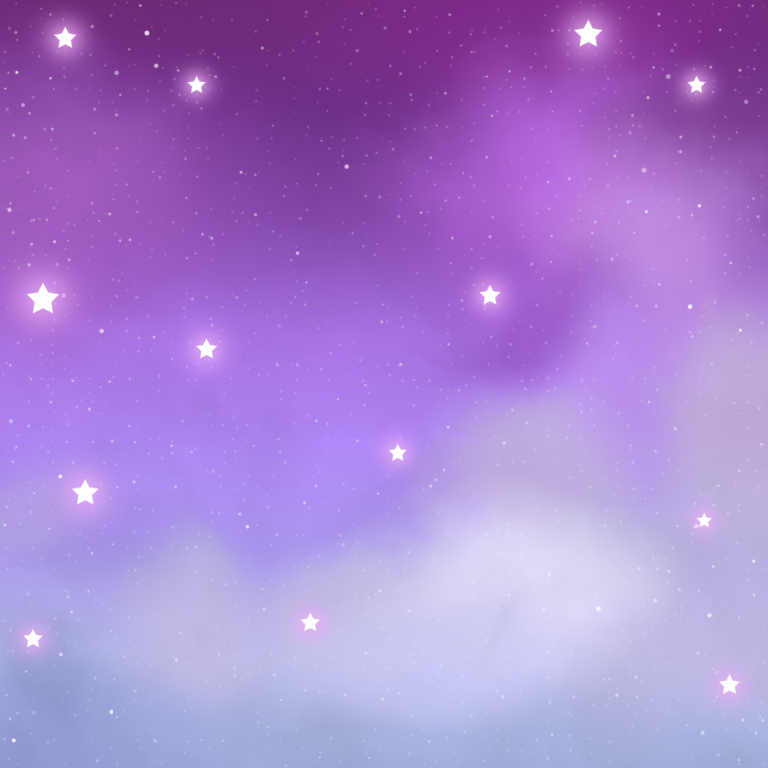
Reproduce this background procedurally as a Shadertoy shader.

```glsl
// Dreamy violet night sky: a vertical gradient carries soft coloured haze and
// billowing pale clouds (noise-warped ellipses), then hashed layers of fine
// star dust, and a few five-pointed stars with pink halos.

const int HAZES = 8, CLOUDS = 8, STARS = 13, STOPS = 8;
const float HAZE_WARP = 0.16, CLOUD_WARP = 0.10, GRAIN = 0.10;
const float STAR_INNER = 0.52, HALO_SIZE = 1.75, HALO_STRENGTH = 0.72;
const vec3 WHITE = vec3(1.0), HALO_COLOR = vec3(0.93, 0.68, 0.97);

// Sky colours, evenly spaced from bottom to top
const vec3 SKY[STOPS] = vec3[](
    vec3(0.62, 0.67, 0.84), vec3(0.71, 0.72, 0.89), vec3(0.65, 0.58, 0.91),
    vec3(0.68, 0.52, 0.95), vec3(0.65, 0.44, 0.88), vec3(0.51, 0.28, 0.66),
    vec3(0.43, 0.19, 0.53), vec3(0.43, 0.16, 0.47));

// Shapes: centre xy, radii zw. Tints: colour rgb, opacity a
const vec4 HAZE_SHAPE[HAZES] = vec4[](
    vec4(0.08, 0.74, 0.24, 0.19), vec4(0.72, 0.98, 0.34, 0.14),
    vec4(0.72, 0.77, 0.19, 0.18), vec4(0.93, 0.82, 0.15, 0.09),
    vec4(0.86, 0.66, 0.17, 0.15), vec4(0.69, 0.57, 0.14, 0.08),
    vec4(0.80, 0.49, 0.11, 0.11), vec4(0.03, 0.04, 0.30, 0.16));
const vec4 HAZE_TINT[HAZES] = vec4[](
    vec4(0.64, 0.37, 0.76, 0.85), vec4(0.52, 0.18, 0.57, 0.75),
    vec4(0.71, 0.40, 0.86, 0.95), vec4(0.49, 0.25, 0.57, 0.75),
    vec4(0.77, 0.57, 0.89, 0.85), vec4(0.58, 0.33, 0.76, 0.70),
    vec4(0.73, 0.57, 0.92, 0.80), vec4(0.55, 0.59, 0.82, 0.75));
const vec4 CLOUD_SHAPE[CLOUDS] = vec4[](
    vec4(1.00, 0.46, 0.15, 0.18), vec4(0.70, 0.38, 0.14, 0.13),
    vec4(0.92, 0.25, 0.26, 0.17), vec4(0.02, 0.34, 0.08, 0.07),
    vec4(0.27, 0.19, 0.12, 0.11), vec4(0.47, 0.21, 0.13, 0.09),
    vec4(0.68, 0.23, 0.19, 0.12), vec4(0.58, 0.14, 0.20, 0.08));
const vec4 CLOUD_TINT[CLOUDS] = vec4[](
    vec4(0.76, 0.69, 0.85, 0.88), vec4(0.74, 0.68, 0.86, 0.92),
    vec4(0.74, 0.71, 0.87, 0.80), vec4(0.70, 0.64, 0.87, 0.65),
    vec4(0.74, 0.72, 0.88, 0.85), vec4(0.76, 0.74, 0.88, 0.75),
    vec4(0.87, 0.85, 0.96, 0.95), vec4(0.79, 0.79, 0.96, 0.70));

// Large stars: centre xy, outer radius z
const vec3 STAR[STARS] = vec3[](
    vec3(0.085, 0.950, 0.015), vec3(0.256, 0.889, 0.012), vec3(0.766, 0.955, 0.019),
    vec3(0.907, 0.889, 0.012), vec3(0.056, 0.610, 0.022), vec3(0.269, 0.545, 0.014),
    vec3(0.638, 0.615, 0.014), vec3(0.518, 0.410, 0.012), vec3(0.111, 0.358, 0.018),
    vec3(0.917, 0.322, 0.010), vec3(0.043, 0.168, 0.013), vec3(0.404, 0.189, 0.013),
    vec3(0.950, 0.108, 0.014));

float hash(vec2 p) {
    vec3 q = fract(vec3(p.xyx) * 0.1031);
    q += dot(q, q.yzx + 33.33);
    return fract((q.x + q.y) * q.z);
}

float noise(vec2 p) {
    vec2 i = floor(p), f = fract(p);
    f = f * f * (3.0 - 2.0 * f);
    return mix(mix(hash(i), hash(i + vec2(1, 0)), f.x),
               mix(hash(i + vec2(0, 1)), hash(i + vec2(1, 1)), f.x), f.y);
}

float fbm(vec2 p) {
    float sum = 0.0, amp = 0.5;
    for (int i = 0; i < 5; i++, amp *= 0.5) {
        sum += amp * noise(p);
        p = mat2(1.6, 1.2, -1.2, 1.6) * p + 7.3;
    }
    return sum;
}

// Signed distance to an upright five-pointed star
float starDistance(vec2 p, float r) {
    const vec2 k = vec2(0.80902, -0.58779);
    p.x = abs(p.x);
    p -= 2.0 * max(dot(k, p), 0.0) * k;
    vec2 m = vec2(-k.x, k.y);
    p -= 2.0 * max(dot(m, p), 0.0) * m;
    p = vec2(abs(p.x), p.y - r);
    vec2 edge = STAR_INNER * vec2(-k.y, k.x) - vec2(0, 1);
    float h = clamp(dot(p, edge) / dot(edge, edge), 0.0, r);
    return length(p - edge * h) * sign(p.y * edge.x - p.x * edge.y);
}

// One jittered speck per occupied grid cell
float dust(vec2 p, float cells, float radius, float density, float pixel) {
    vec2 id = floor(p * cells), seed = id + cells * 3.7;
    vec2 spot = 0.2 + 0.6 * vec2(hash(seed + 11.0), hash(seed + 47.0));
    float d = length(fract(p * cells) - spot) / cells;
    float size = radius * mix(0.5, 1.0, hash(seed + 83.0));
    float speck = 1.0 - smoothstep(size - pixel, size + pixel, d);
    return speck * step(hash(seed), density) * mix(0.4, 1.0, hash(seed + 29.0));
}

void mainImage(out vec4 fragColor, in vec2 fragCoord) {
    vec2 p = fragCoord / iResolution.xy;
    float pixel = 1.0 / iResolution.y;
    vec2 warp = vec2(fbm(p * 5.0 + 3.0), fbm(p * 5.0 + 31.0)) - 0.48;
    float detail = fbm(p * 11.0 + warp * 2.0) - 0.48;

    // Sky gradient
    float level = clamp(p.y + warp.y * 0.04, 0.0, 0.9999) * float(STOPS - 1);
    int stop = int(level);
    vec3 color = mix(SKY[stop], SKY[stop + 1], fract(level));

    // Haze, then firmer clouds
    for (int i = 0; i < HAZES; i++) {
        vec4 s = HAZE_SHAPE[i], tint = HAZE_TINT[i];
        float d = length((p + warp * HAZE_WARP - s.xy) / s.zw) + detail * 0.35;
        color = mix(color, tint.rgb, tint.a * (1.0 - smoothstep(0.15, 1.4, d)));
    }
    for (int i = 0; i < CLOUDS; i++) {
        vec4 s = CLOUD_SHAPE[i], tint = CLOUD_TINT[i];
        float d = length((p + warp * CLOUD_WARP - s.xy) / s.zw) + detail * 0.5;
        color = mix(color, tint.rgb, tint.a * (1.0 - smoothstep(0.45, 1.3, d)));
    }
    color *= 1.0 + GRAIN * detail;

    // Star dust, denser toward the sides
    float side = smoothstep(0.15, 0.5, abs(p.x - 0.5));
    float specks = 0.30 * dust(p, 64.0, 0.0016, 0.35, pixel)
                 + 0.50 * dust(p, 37.0, 0.0021, 0.15 + 0.25 * side, pixel)
                 + 0.90 * dust(p, 17.0, 0.0032, 0.03 + 0.20 * side, pixel);
    color = mix(color, WHITE, min(specks, 1.0));

    // Large stars and halos
    for (int i = 0; i < STARS; i++) {
        vec2 q = p - STAR[i].xy;
        float r = STAR[i].z, reach = length(q) / (r * HALO_SIZE);
        color = mix(color, HALO_COLOR, HALO_STRENGTH * exp(-reach * reach));
        color = mix(color, WHITE, 1.0 - smoothstep(-pixel, pixel, starDistance(q, r)));
    }
    fragColor = vec4(color, 1.0);
}
```
